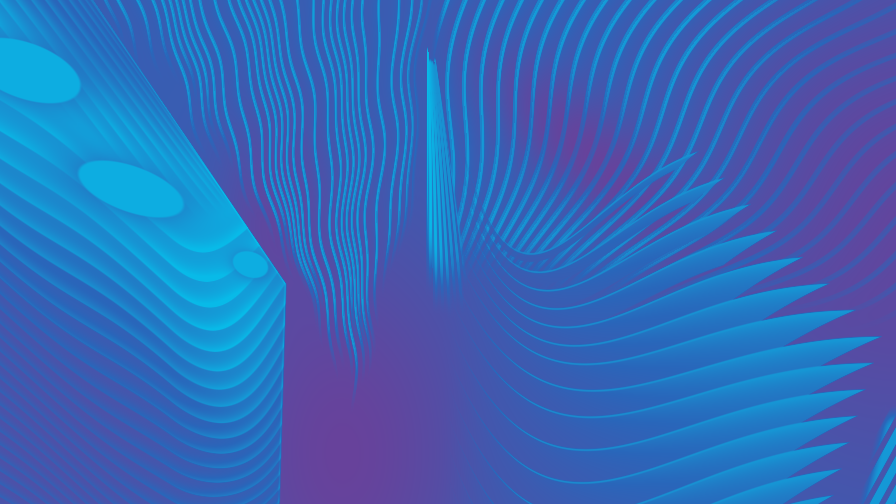
A Shadertoy shader for this background:

```glsl
// Abstract layered waves: terraced slope, flowing strands and a fan of curved blades in cyan, blue and violet.

float hash(float n) { return fract(sin(n * 91.7) * 4375.5); }

// Violet - blue - cyan ramp driven by one tone value
vec3 palette(float tone) {
    vec3 violet = vec3(.42, .25, .60), blue = vec3(.16, .40, .73), cyan = vec3(.03, .73, .91);
    return tone < .5 ? mix(violet, blue, clamp(tone * 2., 0., 1.))
                     : mix(blue, cyan, clamp(tone * 2. - 1., 0., 1.));
}

// Evenly repeated thin lines along a phase; width is in canvas heights
float strands(float phase, float width) {
    float d = abs(fract(phase) - .5) / max(fwidth(phase), 1e-4);
    float w = width * iResolution.y;
    return 1. - smoothstep(w * .5, w * .5 + 1.2, d);
}

float blob(vec2 p, vec2 center, vec2 size) {
    vec2 q = (p - center) / size;
    return exp(-dot(q, q));
}

// Violet hollows in a blue field
float backdrop(vec2 p) {
    float tone = .39;
    tone -= .36 * blob(p, vec2(.68, .10), vec2(.28, .46));
    tone -= .20 * blob(p, vec2(.54, .60), vec2(.10, .20));
    tone -= .32 * blob(p, vec2(1.78, .60), vec2(.42, .55));
    vec2 q = p - vec2(1.16, .70);
    tone -= .32 * blob(vec2(dot(q, vec2(.72, -.69)), dot(q, vec2(.69, .72))), vec2(0), vec2(.30, .09));
    return max(tone, .03);
}

// Wavy hair that converges downward
float hair(vec2 p, float tone) {
    float depth = 1. - p.y, pull = .75 * depth;
    float x = p.x + .007 * sin(p.y * 15. + p.x * 9.) + .004 * sin(p.y * 31. - p.x * 23.);
    float top = (x - .74 * pull) / (1. - pull);
    float phase = top * 48. + .6 * sin(top * 37.);
    float end = min(.28 + 1.9 * (top - .3), .82) - .14 * hash(floor(phase));
    end = min(end, .82 - 1.9 * max(top - .66, 0.));
    float mask = smoothstep(.12, .18, top) * (1. - smoothstep(.82, .86, top));
    mask *= 1. - smoothstep(end - .14, end + .02, depth);
    float glow = pow(fract(phase + .5), 3.) * .12;
    return tone + mask * (glow + (.72 - tone) * strands(phase, .0028));
}

// Broad ribs fanning out toward the upper right
float ribs(vec2 p, float tone) {
    vec2 q = p - vec2(.80, .05);
    float r = length(q), angle = atan(q.x, q.y);
    float phase = angle * 25. + .8 * sin(r * 10. - angle * 4.);
    float mask = smoothstep(.85, .89, p.x) * smoothstep(.42, .55, p.y + .12 * (p.x - 1.));
    mask *= 1. - .65 * smoothstep(1.25, 1.7, p.x - .35 * (p.y - .7));
    mask *= 1. - .6 * blob(p, vec2(1.16, .70), vec2(.13, .13));
    float glow = .15 * pow(1. - fract(phase + .5), 2.);
    return tone + mask * (glow + (.72 - tone) * .9 * strands(phase, .0055));
}

// Narrow striped curtain at the center
float curtain(vec2 p, float tone) {
    float depth = .91 - p.y, width = .014 + .145 * depth;
    float u = (p.x - .847) / width;
    float end = .50 + .05 * hash(floor(u * 7.));
    float mask = smoothstep(-.04, .04, u) * (1. - smoothstep(.93, 1.03, u));
    mask *= smoothstep(0., .012, depth - .03 * hash(floor(u * 5.))) * (1. - smoothstep(end - .15, end, depth));
    float body = mix(.68, .44, smoothstep(0., .8, u));
    return mix(tone, body + .32 * strands(u * 7. + depth * 2., .003), mask);
}

// Crescent blades, painted from back to front
float blades(vec2 p, float tone, float px) {
    for (int k = 0; k < 20; k++) {
        float i = float(k);
        vec2 tip = vec2(1.75 - .052 * max(7. - i, 0.) - .016 * max(i - 7., 0.), .70 - .0525 * i);
        float u = tip.x - p.x, s = max(u, 0.) / (tip.x - .93);
        float slope = .025 * max(6. - i, 0.) + .02 * max(i - 8., 0.);
        float drop = slope * s + .36 * s * s - (.42 + .4 * slope) * pow(s, 5.);
        float d = tip.y - drop - p.y;
        float thick = min(.42 * u, .018 + .009 * i + .06 * smoothstep(3., 7., i));
        float mask = smoothstep(-px, px, d) * (1. - smoothstep(-px, px, d - thick));
        mask *= step(0., u) * smoothstep(.87, 1.08, p.x);
        float light = smoothstep(.95, 1.6, p.x);
        float body = .30 + .22 * light + (.08 + .22 * light) * exp(-max(d, 0.) / .035);
        float rim = 1. - smoothstep(.002, .002 + 2. * px, abs(d));
        tone = mix(tone, mix(body, .78, rim * .8), mask);
    }
    return tone;
}

// Terraced slope with three smooth plateaus
float terraces(vec2 p, float tone, float px) {
    float slant = .185 + .68 * (1. - p.y);
    float border = min(slant, .567 - .03 * (.4 - p.y));
    float inside = border - p.x;
    float rise = max(p.x - .34, 0.);
    float below = .86 - .77 * p.x + 5. * rise * rise - p.y + .012 * sin(p.x * 19. + p.y * 8.);
    float phase = below > 0. ? 15. * below + 17. * below * below : 20. * sqrt(max(inside, 0.)) + 6. * below;
    float flatness = 0.;
    float body = .88 - .50 * smoothstep(.04, .52, below) - .30 * smoothstep(.06, .24, -below);
    body -= .06 * blob(p, vec2(.10, .10), vec2(.25, .25));
    body += .20 * blob(p, vec2(.50, .22), vec2(.15, .30));
    float cap = 0.;
    for (int k = 0; k < 3; k++) {
        vec2 center = k == 0 ? vec2(.05, .86) : k == 1 ? vec2(.26, .625) : vec2(.497, .475);
        vec2 size = k == 0 ? vec2(.115, .055) : k == 1 ? vec2(.110, .045) : vec2(.036, .025);
        vec2 q = mat2(.94, .34, -.34, .94) * (p - center);
        float l = length(q / size);
        flatness = max(flatness, exp(-.28 * l * l));
        cap = max(cap, 1. - smoothstep(1. - px / size.y, 1. + px / size.y, l));
        body -= .18 * smoothstep(.9, 1., l) * exp(-2. * max(l - 1., 0.));
    }
    float f = fract(phase), soft = clamp(fwidth(phase) * 1.5, .02, .5);
    float saw = f * f * (1. - smoothstep(1. - soft, 1., f)) - .33;
    body += .30 * saw * (1. - flatness) * smoothstep(0., .05, abs(below));
    body = mix(body, .92, cap);
    body += .16 * (1. - smoothstep(.001, .006, inside));
    return mix(tone, body, smoothstep(-px, px, inside));
}

void mainImage(out vec4 fragColor, in vec2 fragCoord) {
    vec2 p = fragCoord / iResolution.y;
    p.x *= 1.7778 * iResolution.y / iResolution.x;
    float px = 1. / iResolution.y;
    float tone = backdrop(p);
    tone = hair(p, tone);
    tone = ribs(p, tone);
    tone = curtain(p, tone);
    tone = blades(p, tone, px);
    // Short strokes in the lower right corner
    float corner = smoothstep(1.70, 1.73, p.x - .25 * p.y) * (1. - smoothstep(.15, .20, p.y));
    tone = mix(tone, .8, corner * strands((p.x - .55 * p.y) * 32., .010));
    tone = terraces(p, tone, px);
    fragColor = vec4(palette(tone), 1.);
}
```
